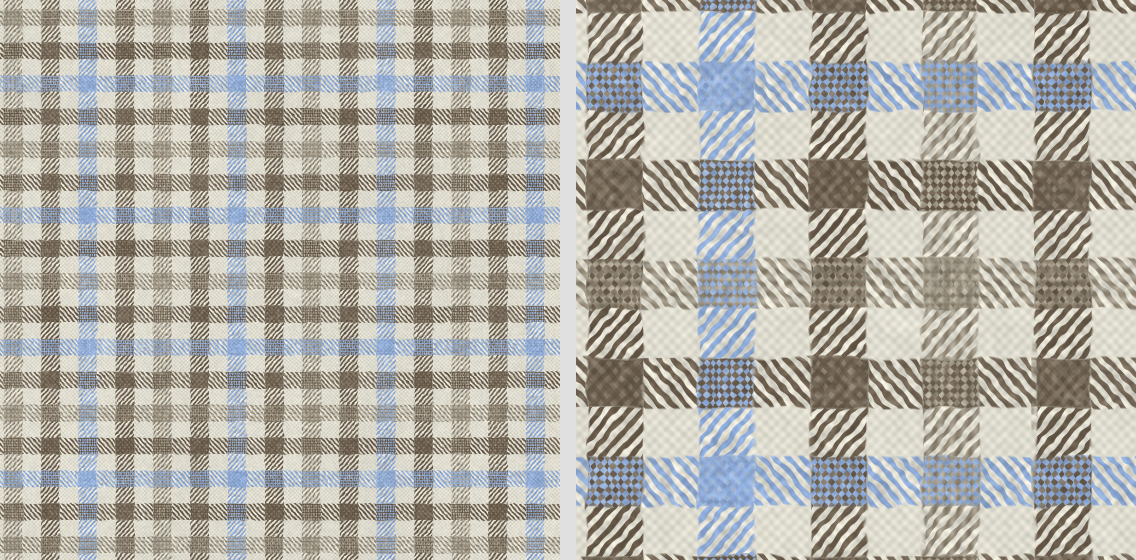
Left, the full canvas; right, a detail of the centre.
Reproduce this texture procedurally as a WebGL 1 fragment shader.

```glsl
precision highp float;
// Woven check cloth: taupe, brown, blue and brown stripes cross on cream.
// Diagonal dashes choose whether warp or weft is on top; noise along the
// yarns roughens the edges, fades the dye and adds slubs.
uniform vec2 u_resolution;

#define STRIPES vec2(15.015, 17.003)  // stripes across and down
#define OFFSET vec2(0.352, 0.542)     // first stripe, from the top left
#define HALF_WIDTH 0.25               // half stripe width, in spacings
#define TWILL vec2(120.0, 106.0)      // diagonal dashes across and down
#define THREADS 288.0
#define RELIEF 0.055
#define YARN_GRAIN 0.26
#define CREAM vec3(0.875, 0.865, 0.815)
#define TAUPE vec3(0.53, 0.49, 0.42)
#define BROWN vec3(0.40, 0.345, 0.28)
#define BLUE vec3(0.54, 0.655, 0.835)

float hash(vec2 p) {
  vec3 q = fract(p.xyx * vec3(0.1031, 0.1030, 0.0973));
  q += dot(q, q.yzx + 33.33);
  return fract((q.x + q.y) * q.z);
}

float noise(vec2 p) {
  vec2 i = floor(p), f = fract(p);
  f = f * f * (3.0 - 2.0 * f);
  vec2 e = vec2(1.0, 0.0);
  return mix(mix(hash(i), hash(i + e), f.x),
             mix(hash(i + e.yx), hash(i + e.xx), f.x), f.y);
}

// Soft square wave: 1 on half of each cycle, blurred by the pixel size
float dashes(float phase, float pixel) {
  float blur = max(0.07, 0.8 * TWILL.x * pixel);
  return smoothstep(-blur, blur, abs(fract(phase) - 0.5) - 0.25);
}

// Mask of the nearest stripe, q measured in stripe spacings
float stripeMask(float q, float pixel) {
  float d = abs(fract(q + 0.5) - 0.5);
  float blur = max(0.015, 0.75 * pixel);
  return 1.0 - smoothstep(-blur, blur, d - HALF_WIDTH);
}

// Colour order: taupe, brown, blue, brown
vec3 stripeColor(float q) {
  float k = mod(floor(q + 0.5), 4.0);
  vec3 c = k < 0.5 ? TAUPE : BROWN;
  return abs(k - 2.0) < 0.5 ? BLUE : c;
}

// Alternate threads of a taupe stripe are paler
float heather(float q, float along) {
  float taupe = 1.0 - step(0.5, mod(floor(q + 0.5), 4.0));
  return taupe * (0.16 + 0.20 * sin(along * THREADS * 3.14159));
}

void main() {
  vec2 uv = gl_FragCoord.xy / u_resolution;
  float pixel = 1.0 / min(u_resolution.x, u_resolution.y);

  // Grain drawn out along each yarn direction
  float warpGrain = noise(uv * vec2(THREADS, 85.0)) - 0.5;
  float weftGrain = noise(uv * vec2(85.0, THREADS) + 41.0) - 0.5;
  float speck = noise(uv * THREADS + 17.0) - 0.5;

  // Stripe layout with ragged edges
  vec2 q = vec2(uv.x, 1.0 - uv.y) * STRIPES - OFFSET;
  vec2 ragged = q + 0.05 * vec2(warpGrain, weftGrain);
  float warpMask = stripeMask(ragged.x, STRIPES.x * pixel);
  float weftMask = stripeMask(ragged.y, STRIPES.y * pixel);

  // Dye fades slowly along the length of each stripe
  vec2 id = floor(q + 0.5);
  float warpDye = 0.88 + 0.2 * noise(vec2(id.x * 7.0, uv.y * 9.0));
  float weftDye = 0.86 + 0.2 * noise(vec2(uv.x * 9.0, id.y * 7.0 + 90.0));
  warpDye -= heather(q.x, uv.x) + 0.25 * max(speck, 0.0);
  weftDye -= heather(q.y, uv.y) + 0.25 * max(speck, 0.0);
  vec3 warp = mix(CREAM, stripeColor(q.x), warpMask * min(warpDye, 1.0));
  vec3 weft = mix(CREAM, stripeColor(q.y), weftMask * min(weftDye, 1.0));

  // Interlacing: dashes lean right on warp stripes, left on weft stripes
  vec2 t = uv * TWILL;
  float jitter = 0.22 * (warpGrain + weftGrain);
  float rising = dashes(t.x - t.y + jitter, pixel);
  float falling = dashes(t.x + t.y + jitter, pixel);
  float warpOnTop = mix(1.0 - falling, rising, warpMask);
  float crossing = warpMask * weftMask;
  warpOnTop = mix(warpOnTop, abs(rising - falling), crossing);
  vec3 color = mix(weft, warp, warpOnTop);

  // Pale gaps in a stepped maze where two stripes cross
  color = mix(color, CREAM, 0.22 * crossing * (1.0 - rising) * falling);

  // Slubs: one dark streak in the warp and one pale knot
  vec2 streak = (uv - vec2(0.349, 0.195)) / vec2(0.006, 0.037);
  float dark = exp(-dot(streak, streak)) * smoothstep(-0.2, 0.3, warpGrain);
  color = mix(color, BROWN * 0.9, 0.7 * dark);
  vec2 knot = (uv - vec2(0.523, 0.475)) / vec2(0.011, 0.008);
  color = mix(color, CREAM * 1.05, 0.65 * exp(-dot(knot, knot)));

  // Thread relief and yarn grain
  vec2 thread = sin(uv * THREADS * 3.14159);
  float grain = mix(weftGrain, warpGrain, warpOnTop) * 0.6 + speck * 0.4;
  float tint = 0.35 + 0.65 * max(warpMask, weftMask);
  color *= 1.0 + RELIEF * thread.x * thread.y + YARN_GRAIN * tint * grain;
  color *= 0.98 + 0.03 * noise(uv * 6.0);
  gl_FragColor = vec4(clamp(color, 0.0, 1.0), 1.0);
}
```
